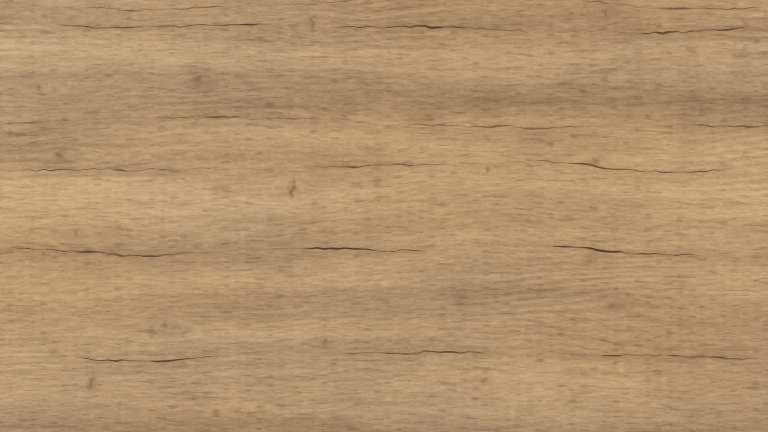
A Shadertoy shader for this texture:

```glsl
// Horizontal oak board: broad tone bands, flowing figure and fine pores.
// Stretched value noise makes the grain; tapered dark cracks follow a few
// rows, and small scattered knots bend the fibres around them.

#define DARK_WOOD vec3(0.640, 0.520, 0.386)
#define LIGHT_WOOD vec3(0.785, 0.657, 0.498)
#define CRACK_COLOR vec3(0.29, 0.21, 0.14)
#define KNOT_COLOR vec3(0.49, 0.37, 0.25)
#define BASE_TONE 0.43
#define BAND_CONTRAST 1.05
#define STREAK_CONTRAST 0.46
#define PORE_CONTRAST 0.62
#define FIGURE_CONTRAST 0.16
#define CRACK_WIDTH 0.0030
#define CRACK_CELL 0.60
#define KNOT_CELL vec2(0.30, 0.17)

float hash(vec2 p) {
    vec3 q = fract(vec3(p.xyx) * 0.1031);
    q += dot(q, q.yzx + 33.33);
    return fract((q.x + q.y) * q.z);
}

float noise(vec2 p) {
    vec2 i = floor(p), f = fract(p);
    f = f * f * (3.0 - 2.0 * f);
    return mix(mix(hash(i), hash(i + vec2(1, 0)), f.x),
               mix(hash(i + vec2(0, 1)), hash(i + vec2(1, 1)), f.x), f.y);
}

// Noise centred on zero
float grain(vec2 p) { return noise(p + 17.0) - 0.5; }

float bump(float x, float center, float width) {
    float d = (x - center) / width;
    return exp(-d * d);
}

// x: dark core, y: soft stain, z: vertical bending of the fibres
vec3 knots(vec2 p) {
    vec3 sum = vec3(0);
    vec2 home = floor(p / KNOT_CELL);
    for (int j = -1; j <= 1; j++)
    for (int i = -1; i <= 1; i++) {
        vec2 cell = home + vec2(i, j);
        float present = step(0.48, hash(cell + 71.0));
        vec2 jitter = vec2(hash(cell + 5.0), hash(cell + 29.0));
        vec2 d = p - (cell + 0.2 + 0.6 * jitter) * KNOT_CELL;
        float size = mix(0.004, 0.0085, hash(cell + 43.0));
        float tall = mix(0.8, 2.2, hash(cell + 59.0));
        vec2 e = d / (size * vec2(1.0, tall));
        e += 1.4 * vec2(grain(p * 110.0), grain(p * 110.0 + 9.0));
        float stain = exp(-dot(d * vec2(22, 38), d * vec2(22, 38)));
        float depth = mix(0.4, 1.0, hash(cell + 83.0));
        sum += present * vec3(depth * exp(-dot(e, e)), stain, -0.6 * d.y * stain);
    }
    return sum;
}

// x: crack line, y: brown halo around it
vec2 cracks(vec2 p) {
    float rows[6] = float[](0.178, 0.418, 0.613, 0.715, 0.935, 0.992);
    float strength[6] = float[](0.9, 1.0, 0.75, 0.5, 1.0, 0.6);
    float blur = 0.7 / iResolution.y;
    vec2 result = vec2(0);
    for (int k = 0; k < 6; k++) {
        float seed = float(k) * 13.0 + 3.0;
        float x = p.x / CRACK_CELL + hash(vec2(seed, 8.0));
        vec2 id = vec2(floor(x), seed);
        float halfLength = mix(0.26, 0.46, hash(id));
        float center = 0.5 + 0.06 * (hash(id + 31.0) - 0.5);
        float u = (fract(x) - center) / halfLength;
        float taper = max(0.0, 1.0 - u * u);
        float wave = 0.030 * grain(vec2(p.x * 3.2, seed))
                   + 0.006 * grain(vec2(p.x * 17.0, seed))
                   + 0.004 * grain(vec2(p.x * 60.0, seed));
        float d = abs(p.y - rows[k] - wave);
        float width = CRACK_WIDTH * taper * noise(vec2(p.x * 26.0, seed + 4.0));
        float line = 1.0 - smoothstep(width - blur, width + blur, d);
        float ends = smoothstep(0.0, 0.45, taper);
        float broken = smoothstep(0.1, 0.6, noise(vec2(p.x * 24.0, seed + 7.0)));
        // Faint hairlines carry the row on between its open cracks
        float hairline = 0.35 * smoothstep(0.4, 0.7, noise(vec2(p.x * 9.0, seed + 2.0)));
        float ink = max(ends * mix(0.3, 1.0, broken), hairline) * strength[k];
        result.x = max(result.x, line * ink);
        result.y = max(result.y, exp(-d * 100.0) * strength[k] * (0.3 + 0.7 * ends));
    }
    return result;
}

void mainImage(out vec4 fragColor, in vec2 fragCoord) {
    vec2 p = fragCoord / iResolution.y;
    vec3 knot = knots(p);
    vec2 crack = cracks(p);

    // Fibres drift slowly and part around the knots
    vec2 q = p;
    q.y += knot.z + 0.035 * grain(p * vec2(1.8, 4.0))
         + 0.008 * grain(p * vec2(7.0, 14.0));

    // Broad bands of sapwood and heartwood
    float tone = BASE_TONE;
    tone += BAND_CONTRAST * (0.65 * grain(q * vec2(0.9, 9.0))
          + 0.45 * grain(q * vec2(1.6, 22.0) + 40.0));
    tone += 0.38 * bump(q.y, 0.555, 0.055) + 0.36 * bump(q.y, 0.345, 0.045);
    tone -= 0.24 * bump(q.y, 0.76, 0.07) + 0.20 * bump(q.y, 0.21, 0.06);

    // Long streaks, cross-grain mottling and short sharp pores
    tone += STREAK_CONTRAST * (0.6 * grain(q * vec2(3.5, 65.0))
          + 0.5 * grain(q * vec2(9.0, 130.0)));
    tone += 0.18 * grain(p * vec2(15.0, 11.0));
    tone += PORE_CONTRAST * (0.75 * grain(q * vec2(48.0, 250.0))
          + 0.45 * grain(q * vec2(130.0, 270.0) + 50.0));
    tone -= 0.40 * smoothstep(0.70, 0.92, noise(q * vec2(40.0, 220.0) + 80.0));

    // Growth rings show as arched contour lines in patches
    float field = q.y + 0.07 * grain(p * vec2(2.6, 6.0) + 12.0);
    float rings = sin(380.0 * field + 4.0 * grain(p * vec2(9.0, 20.0)));
    float patches = smoothstep(0.45, 0.75, noise(p * vec2(2.2, 6.5) + 25.0));
    tone += FIGURE_CONTRAST * rings * patches;

    // Colour, with a faint drift between warm and grey
    vec3 color = mix(DARK_WOOD, LIGHT_WOOD, clamp(tone, -0.5, 1.2));
    color += vec3(0.016, 0.0, -0.016) * grain(p * vec2(2.0, 6.0) + 63.0);
    color = mix(color, KNOT_COLOR, 0.10 * knot.y + 0.22 * crack.y);
    color = mix(color, KNOT_COLOR, 0.70 * min(knot.x, 1.0));
    color = mix(color, CRACK_COLOR, 0.9 * crack.x);
    fragColor = vec4(color, 1.0);
}
```
